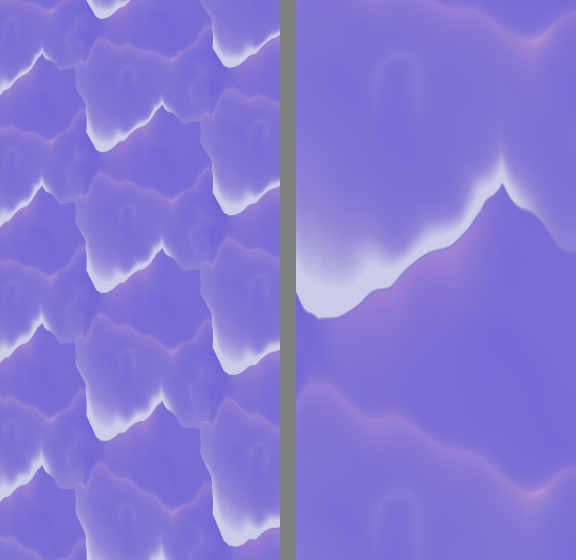
Left, the full canvas; right, a detail of the centre.
A WebGL 2 fragment shader for this pattern:

```glsl
#version 300 es
precision highp float;

uniform vec2 u_resolution;
out vec4 outColor;

const vec3 DEEP = vec3(0.43, 0.39, 0.835);
const vec3 VIOLET = vec3(0.58, 0.53, 0.84);
const vec3 MIST = vec3(0.82, 0.83, 0.92);
const vec3 PINK_TINT = vec3(0.07, 0.0, -0.01);
const float WARP = 0.055;        // waviness of every contour
const float BLOB_HEIGHT = 0.17;  // mist above the low lobe
const float RIDGE_HEIGHT = 0.04; // mist along the slope
const float ROW_GROWTH = 0.16;   // mist thickens down the canvas
const float RIM = 0.23;          // strength of the faint contours
const int SAMPLES = 3;           // per axis

float hash(vec2 p) {
  vec3 q = fract(p.xyx * 0.1031);
  q += dot(q, q.yzx + 33.33);
  return fract((q.x + q.y) * q.z);
}

// Value noise that wraps after "period" cells
float noise(vec2 p, float period) {
  vec2 i = floor(p), f = fract(p);
  f = f * f * f * (f * (f * 6.0 - 15.0) + 10.0);
  vec2 a = mod(i, period), b = mod(i + 1.0, period);
  return mix(mix(hash(a), hash(vec2(b.x, a.y)), f.x),
             mix(hash(vec2(a.x, b.y)), hash(b), f.x), f.y);
}

float fbm(vec2 p, float period) {
  float sum = 0.0, amp = 0.6;
  for (int i = 0; i < 3; i++) {
    sum += amp * noise(p * period, period);
    period *= 2.0;
    amp *= 0.42;
  }
  return sum;
}

// Canvas (y down, width 1, height 2) to column and row, cells growing with both
vec2 lattice(vec2 p) {
  float c = (-0.365 + sqrt(0.1332 + 0.1144 * (p.x + 0.086))) / 0.0572;
  float q = c - 0.13;
  float start = -0.083 + q * (0.161 + 0.005 * q);
  float pitch = 0.456 + q * (-0.010 + 0.018 * q);
  float growth = 0.0052 + 0.0078 * max(q, 0.0);
  float root = sqrt(max(pitch * pitch - 4.0 * growth * (start - p.y), 0.0));
  return vec2(c, (root - pitch) / (2.0 * growth));
}

// Lower cliff of the cloud: round lobe, slope, pointed peak, falling tail
float cliff(float u) {
  float ramp = clamp((u - 0.13) / 0.49, 0.0, 1.0);
  return -0.52 * ramp - 0.07 * exp(-abs(u - 0.616) * 18.0)
       - 0.10 * smoothstep(0.8, 1.0, u) - 0.11 * (1.0 - smoothstep(-0.01, 0.1, u))
       + 0.012 * sin(u * 42.0);
}

// Upper outline of the cloud beneath
float crown(float u) {
  return 0.15 - 0.12 * u + 0.2 * (1.0 - smoothstep(0.0, 0.1, u))
       - 0.3 * smoothstep(0.68, 1.0, u) + 0.012 * sin(u * 31.0);
}

vec3 shade(vec2 p) {
  vec2 cell = lattice(p);
  vec2 sway = vec2(fbm(cell, 5.0), fbm(cell + 0.37, 5.0)) - 0.5;
  float mottle = fbm(cell + sway * 0.3, 3.0);
  cell += WARP * sway;

  // The left side of each cloud bulges over its neighbour
  float w = fract(cell.y);
  float bulge = 0.08 * smoothstep(0.3, 0.4, w) * (1.0 - smoothstep(0.57, 0.68, w));
  float u = fract(cell.x);
  u -= step(1.0 - bulge, u);

  float edge = cliff(u);
  float above = fract(edge - cell.y);
  float below = 1.0 - above;
  float fromCrown = below - (crown(u) - edge);
  float inCloud = smoothstep(-0.008, 0.008, fromCrown);

  // Mist lying on the cliff
  float grow = 1.0 + ROW_GROWTH * max(cell.y, 0.0);
  float slope = smoothstep(0.1, 0.36, u);
  float height = mix(BLOB_HEIGHT * grow, RIDGE_HEIGHT * grow * grow, slope);
  height *= 0.75 + 0.5 * mottle;
  float fade = mix(1.0, 0.25, smoothstep(0.6, 0.78, u));
  float mist = fade * exp(-pow(above / height, 2.0)) * smoothstep(0.0, 0.012, above);
  mist += 0.16 * fade * exp(-above / (height * 2.2));

  // Faint contours: crown, side, hook and curl
  float crownRim = exp(-abs(fromCrown) / mix(0.05, 0.018, step(0.0, -fromCrown)));
  crownRim *= 1.0 + 0.8 * exp(-pow((u - 0.71) / 0.04, 2.0));
  float sideRim = exp(-(u + bulge) / 0.03) * inCloud;
  vec2 hook = vec2(u * 0.87, cell.y - floor(cell.y) + 0.42 * u) - vec2(0.305, 0.45);
  float tail = clamp(hook.y, 0.0, 0.14);
  float hookRim = exp(-abs(length(hook - vec2(0.0, tail)) - 0.05) / 0.022);
  hookRim *= 1.0 - smoothstep(0.03, 0.17, hook.y);
  float curl = abs(u - 0.88 - 0.035 * sin(w * 20.0));
  float curlRim = exp(-curl / 0.025) * smoothstep(0.0, 0.08, w) * (1.0 - smoothstep(0.25, 0.4, w));
  float rims = crownRim + 0.6 * sideRim + 0.7 * inCloud * (hookRim + curlRim);

  // Rosy halo under the slope
  float halo = exp(-below / 0.11) * smoothstep(0.08, 0.3, u) * (1.0 - smoothstep(0.5, 0.66, u));

  float light = 0.01 + 0.17 * mottle + 0.06 * inCloud + RIM * rims + 0.3 * halo;
  light = clamp(mix(light, 1.0, clamp(mist, 0.0, 0.94)), 0.0, 1.0);
  vec3 color = mix(DEEP, VIOLET, min(light * 2.0, 1.0));
  color = mix(color, MIST, max(light * 2.0 - 1.0, 0.0));
  return color + PINK_TINT * (0.6 * crownRim + halo) * (1.0 - clamp(mist, 0.0, 1.0));
}

void main() {
  vec3 sum = vec3(0.0);
  for (int i = 0; i < SAMPLES * SAMPLES; i++) {
    vec2 offset = (vec2(i % SAMPLES, i / SAMPLES) + 0.5) / float(SAMPLES) - 0.5;
    vec2 uv = (gl_FragCoord.xy + offset) / u_resolution;
    sum += shade(vec2(uv.x, 2.0 * (1.0 - uv.y)));
  }
  outColor = vec4(sum / float(SAMPLES * SAMPLES), 1.0);
}
```
